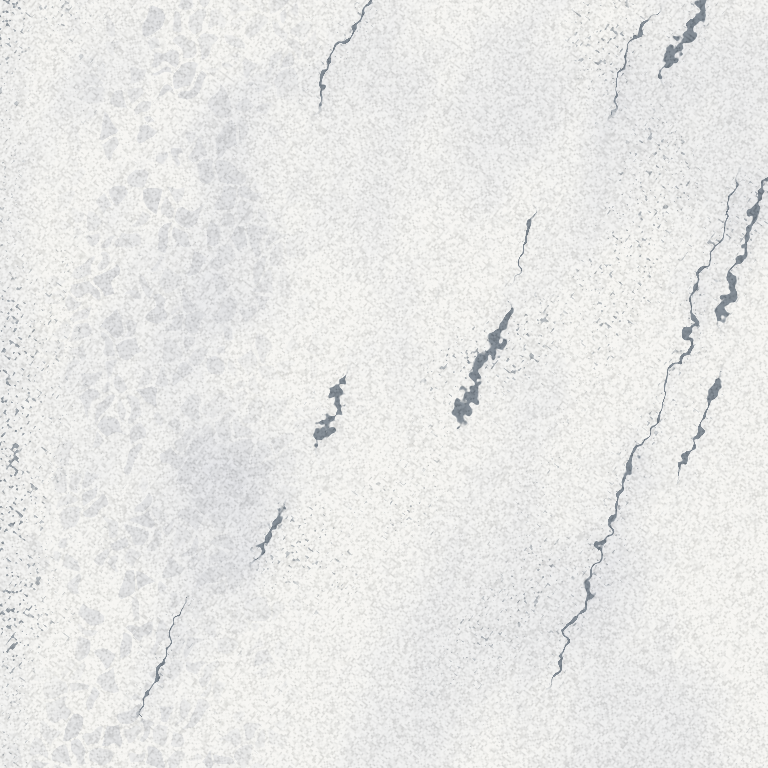
This texture is drawn by a Shadertoy shader. Its source:

```glsl
// Pale weathered marble with ragged leaning slate veins, grey pebbles and fine speckle.

const vec3 PAPER = vec3(0.958, 0.956, 0.942);
const vec3 MIST  = vec3(0.850, 0.857, 0.876);
const vec3 STONE = vec3(0.842, 0.847, 0.856);
const vec3 SLATE = vec3(0.430, 0.470, 0.510);

const float LEAN = 0.36;          // sideways run of the veins per unit of height
const float GRAIN_SCALE = 420.0;
const float GRAIN_DEPTH = 0.130;
const float SPECK_SCALE = 300.0;
const float PEBBLE_SCALE = 42.0;
const float PEBBLE_SHARE = 0.68;
const float WARP = 0.060;

// Each vein: leaning offset, lower end, upper end, half width
const int VEINS = 11;
const vec4 VEIN[VEINS] = vec4[VEINS](
    vec4(0.685, 0.11, 0.77, 0.0050), vec4(0.728, 0.58, 0.80, 0.0095),
    vec4(0.757, 0.38, 0.51, 0.0110), vec4(0.550, 0.90, 1.10, 0.0110),
    vec4(0.485, 0.85, 0.98, 0.0060), vec4(0.430, 0.64, 0.72, 0.0060),
    vec4(0.440, 0.45, 0.60, 0.0150), vec4(0.260, 0.42, 0.51, 0.0120),
    vec4(0.110, 0.86, 1.10, 0.0080), vec4(0.232, 0.27, 0.34, 0.0080),
    vec4(0.172, 0.07, 0.22, 0.0030));

// Integer hash: two values in 0..1 for a lattice point
vec2 hash2(vec2 cell) {
    uvec2 v = uvec2(ivec2(cell)) * 1664525u + 1013904223u;
    for (int i = 0; i < 2; i++) {
        v.x += v.y * 1664525u;
        v.y += v.x * 1664525u;
        v ^= v >> 16;
    }
    return vec2(v & 65535u) / 65535.0;
}

float valueNoise(vec2 p) {
    vec2 i = floor(p), f = fract(p);
    f = f * f * (3.0 - 2.0 * f);
    float low  = mix(hash2(i).x, hash2(i + vec2(1, 0)).x, f.x);
    float high = mix(hash2(i + vec2(0, 1)).x, hash2(i + vec2(1, 1)).x, f.x);
    return mix(low, high, f.y);
}

mat2 turn() { return mat2(0.8, 0.6, -0.6, 0.8); }

float fbm(vec2 p) {
    float sum = 0.0, amp = 0.5;
    for (int i = 0; i < 5; i++) {
        sum += amp * valueNoise(p);
        p = 2.0 * turn() * p + 17.3;
        amp *= 0.5;
    }
    return sum / 0.97;
}

// Soft window that is 1 between two limits
float span(float lo, float hi, float soft, float x) {
    return smoothstep(lo - soft, lo + soft, x) * (1.0 - smoothstep(hi - soft, hi + soft, x));
}

// Angular fragments: inset Voronoi cells, some left out
float pebbles(vec2 p) {
    vec2 cell = floor(p), nearest = cell;
    float d1 = 9.0, d2 = 9.0;
    for (int y = -1; y <= 1; y++)
    for (int x = -1; x <= 1; x++) {
        vec2 id = cell + vec2(x, y);
        float d = length(id + hash2(id) - p);
        if (d < d1) { d2 = d1; d1 = d; nearest = id; }
        else d2 = min(d2, d);
    }
    vec2 pick = hash2(nearest + 311.0);
    float inset = 0.07 + 0.20 * pick.y;
    return smoothstep(inset, inset + 0.10, d2 - d1) * step(pick.x, PEBBLE_SHARE) * mix(1.0, 0.55, pick.y);
}

void mainImage(out vec4 fragColor, in vec2 fragCoord) {
    vec2 p = fragCoord / min(iResolution.x, iResolution.y);
    float across = p.x - LEAN * p.y;
    float cloud = fbm(vec2(across * 6.0, p.y * 3.5) + 4.0);
    float patches = fbm(p * 6.0 + 31.0);
    float tooth = valueNoise(turn() * p * 170.0);

    // Veins: eroded cores on a hairline, with dusty halo and one-sided shade
    float warped = across + WARP * (fbm(p * 11.0 + 50.0) - 0.5)
                 + 0.014 * (valueNoise(p * 62.0) - 0.5) + 0.007 * (valueNoise(turn() * p * 130.0) - 0.5);
    float vein = 0.0, halo = 0.0, shade = 0.0;
    for (int i = 0; i < VEINS; i++) {
        vec4 v = VEIN[i];
        float q = warped - v.x;
        float width = v.w * (0.3 + 1.3 * valueNoise(vec2(p.y * 26.0, float(i) * 9.0)));
        float ends = span(v.y, v.z, 0.02, p.y);
        float core = smoothstep(0.0, 0.22, ends - abs(q) / width - 0.85 * tooth);
        float hairline = (1.0 - smoothstep(0.0006, 0.0024, abs(q))) * ends * smoothstep(0.15, 0.5, tooth);
        vein = max(vein, max(core, 0.8 * hairline));
        float reach = span(v.y, v.z, 0.08, p.y);
        halo = max(halo, reach * exp(-abs(q) / 0.028));
        shade = max(shade, reach * smoothstep(-0.002, 0.002, q) * exp(-max(q, 0.0) / 0.014));
    }

    // Misty clouds, denser beside the pebble belt and at the left edge
    float beltOffset = (p.x - 0.31 - 0.07 * (p.y - 0.5) + 0.12 * (patches - 0.5)) / 0.06;
    float leftEdge = 1.0 - smoothstep(0.0, 0.07, p.x + 0.06 * (cloud - 0.5));
    float mist = 0.40 * smoothstep(0.45, 0.80, cloud) + 0.42 * exp(-beltOffset * beltOffset) * smoothstep(0.25, 0.6, patches);
    mist += 0.22 * leftEdge + 0.25 * shade + 0.10 * halo + 0.03;
    vec3 color = mix(PAPER, MIST, clamp(mist, 0.0, 0.8));

    // Pebble belt on the left, faint traces elsewhere
    vec2 bend = vec2(valueNoise(p * 60.0), valueNoise(p * 60.0 + 80.0)) - 0.5;
    float belt = span(0.07, 0.33, 0.05, p.x - 0.06 * p.y + 0.12 * (patches - 0.5));
    float stones = pebbles(PEBBLE_SCALE * (vec2(across + 0.2 * p.y, p.y * 0.85) + 0.014 * bend));
    color = mix(color, STONE, stones * mix(0.10, 0.80, belt * smoothstep(0.15, 0.45, patches)));

    // Dark specks gather around veins, edges and dusty patches
    float dust = smoothstep(0.48, 0.75, fbm(vec2(across * 7.0, p.y * 4.0) + 70.0)) * (1.0 - 0.75 * belt);
    float density = min(0.65 * halo + 0.5 * leftEdge + 0.6 * dust, 1.0);
    float limit = 0.90 - 0.24 * density;
    float speck = smoothstep(limit, limit + 0.20, valueNoise(turn() * p * SPECK_SCALE + 9.0));
    color = mix(color, SLATE, speck * (0.18 + 0.50 * density));
    color = mix(color, SLATE, 0.85 * vein);

    // Fine stone grain with a darker tail
    float grain = valueNoise(turn() * p * GRAIN_SCALE);
    color += GRAIN_DEPTH * (0.22 - grain * grain);
    fragColor = vec4(min(color, vec3(0.968, 0.966, 0.952)), 1.0);
}
```
